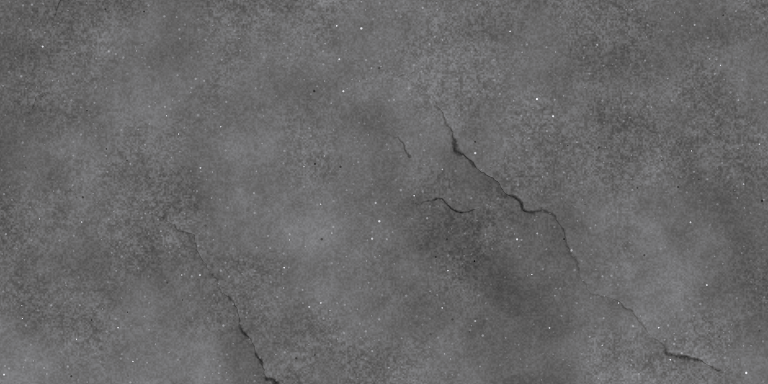
Give the GLSL for this texture, as a Shadertoy shader.

```glsl
float hash(vec2 cell) {
    vec3 h = fract(vec3(cell.xyx) * 0.1031);
    h += dot(h, h.yzx + 33.33);
    return fract((h.x + h.y) * h.z);
}

float noise(vec2 p) {
    vec2 i = floor(p), f = fract(p);
    f = f * f * (3.0 - 2.0 * f);
    return mix(mix(hash(i), hash(i + vec2(1, 0)), f.x),
               mix(hash(i + vec2(0, 1)), hash(i + vec2(1, 1)), f.x), f.y);
}

// Fractal noise centred on zero
float fbm(vec2 p) {
    float sum = 0.0, amplitude = 0.5;
    for (int i = 0; i < 5; i++) {
        sum += amplitude * (noise(p) - 0.5);
        p = mat2(1.6, 1.2, -1.2, 1.6) * p + 17.3;
        amplitude *= 0.5;
    }
    return sum;
}

// Path points are x, y, strength; zero strength starts a new path.
// Returns distance, side (-1 below to 1 above) and strength.
vec3 nearestRidge(vec2 p, vec3 path[16]) {
    vec3 nearest = vec3(9.0, 0.0, 0.0);
    for (int i = 1; i < 16; i++) {
        vec3 a = path[i - 1], b = path[i];
        if (b.z == 0.0) continue;
        vec2 along = b.xy - a.xy, offset = p - a.xy;
        float h = clamp(dot(offset, along) / dot(along, along), 0.0, 1.0);
        float d = length(offset - along * h);
        float across = (along.x * offset.y - along.y * offset.x) / length(along);
        if (d < nearest.x) nearest = vec3(d, across / (d + 0.002), mix(a.z, b.z, h));
    }
    return nearest;
}

// Dark broken fissure with a pale upper lip and a shaded lower slope
float ridgeShade(vec2 p, vec3 ridge, float slope) {
    float px = 1.0 / iResolution.y;
    float width = ridge.z * 0.007 * smoothstep(0.15, 0.75, noise(p * 32.0));
    float fissure = smoothstep(width + px, width * 0.4 - px, ridge.x) * min(1.0, ridge.z * 1.3);
    float lip = exp(-ridge.x * 110.0) * smoothstep(0.0, 0.8, ridge.y);
    float shadow = exp(-ridge.x * 26.0) * smoothstep(0.2, -0.8, ridge.y);
    float patchy = 0.3 + noise(p * 14.0 + 5.0);
    return ridge.z * (0.045 * lip - slope * shadow * patchy) - 0.19 * fissure;
}

// Sparse round flecks, one candidate per cell
float flecks(vec2 p, float density, float share) {
    vec2 cell = floor(p * density);
    vec2 centre = 0.2 + 0.6 * vec2(hash(cell + 3.7), hash(cell + 91.2));
    float d = length(fract(p * density) - centre) / density;
    float radius = mix(0.0025, 0.005, hash(cell + 47.0));
    return step(1.0 - share, hash(cell + 13.0)) * smoothstep(radius, 0.001, d) * hash(cell + 29.0);
}

void mainImage(out vec4 fragColor, in vec2 fragCoord) {
    vec2 p = fragCoord / iResolution.y;
    p.x *= 2.0 * iResolution.y / iResolution.x;

    // Long diagonal ledges and short cracks
    vec3 ledges[16] = vec3[16](
        vec3(1.01, 0.83, 0.1), vec3(1.13, 0.73, 0.3), vec3(1.19, 0.61, 0.8), vec3(1.28, 0.53, 1.0),
        vec3(1.37, 0.45, 1.0), vec3(1.42, 0.455, 0.5), vec3(1.53, 0.25, 0.3), vec3(1.60, 0.21, 0.6),
        vec3(1.72, 0.12, 0.3), vec3(1.79, 0.05, 0.9), vec3(1.88, 0.05, 0.6),
        vec3(0.33, 0.49, 0.0), vec3(0.51, 0.39, 0.7), vec3(0.56, 0.28, 0.4), vec3(0.65, 0.14, 0.7),
        vec3(0.72, -0.02, 0.9));
    vec3 cracks[16] = vec3[16](
        vec3(1.00, 0.64, 0.0), vec3(1.04, 0.64, 0.5), vec3(1.07, 0.60, 0.6),
        vec3(1.05, 0.46, 0.0), vec3(1.15, 0.485, 0.8), vec3(1.19, 0.455, 0.8), vec3(1.26, 0.46, 0.4),
        vec3(0.05, 0.70, 0.0), vec3(0.09, 0.75, 0.5), vec3(0.14, 0.76, 0.3),
        vec3(0.135, 0.93, 0.0), vec3(0.17, 1.01, 0.8),
        vec3(0.18, 0.53, 0.0), vec3(0.20, 0.48, 0.4),
        vec3(1.01, 0.80, 0.0), vec3(1.07, 0.805, 0.5));
    vec2 warped = p + 0.055 * vec2(fbm(p * 15.0), fbm(p * 15.0 + 40.0));

    // Cloudy mottling and shallow relief lit from above
    float clouds = fbm(p * vec2(3.6, 2.8) + 8.0);
    float blotches = fbm(p * 13.0 + 31.0);
    float relief = fbm(p * 9.0 + 60.0) - fbm((p + vec2(-0.006, 0.009)) * 9.0 + 60.0);
    float grey = 0.415 + 0.17 * clouds + 0.11 * blotches + 0.14 * relief;

    // Dark hollow beneath the long ledge
    vec2 hollow = mat2(0.85, 0.53, -0.53, 0.85) * (warped - vec2(1.30, 0.27));
    grey -= 0.045 * exp(-dot(hollow * vec2(5.0, 14.0), hollow * vec2(5.0, 14.0)));

    grey += ridgeShade(p, nearestRidge(warped, ledges), 0.075);
    grey += ridgeShade(p, nearestRidge(warped, cracks), 0.045);

    // Mineral grain, coarser on worn patches
    float worn = smoothstep(-0.12, 0.16, fbm(p * 5.0 + 77.0));
    grey += (noise(p * 235.0) - 0.5) * mix(0.07, 0.13, worn);
    grey += (noise(p * 105.0 + 9.0) - 0.5) * mix(0.03, 0.07, worn);

    // Pale flecks and a few dark pits
    grey += 0.16 * flecks(p, 55.0, 0.22) + 0.5 * flecks(p + 3.0, 22.0, 0.12);
    grey -= 0.22 * flecks(p + 7.0, 20.0, 0.06);

    vec3 tint = mix(vec3(1.006, 0.998, 0.997), vec3(0.997, 0.998, 1.014), smoothstep(0.36, 0.5, grey));
    fragColor = vec4(clamp(grey * tint, 0.0, 1.0), 1.0);
}
```
